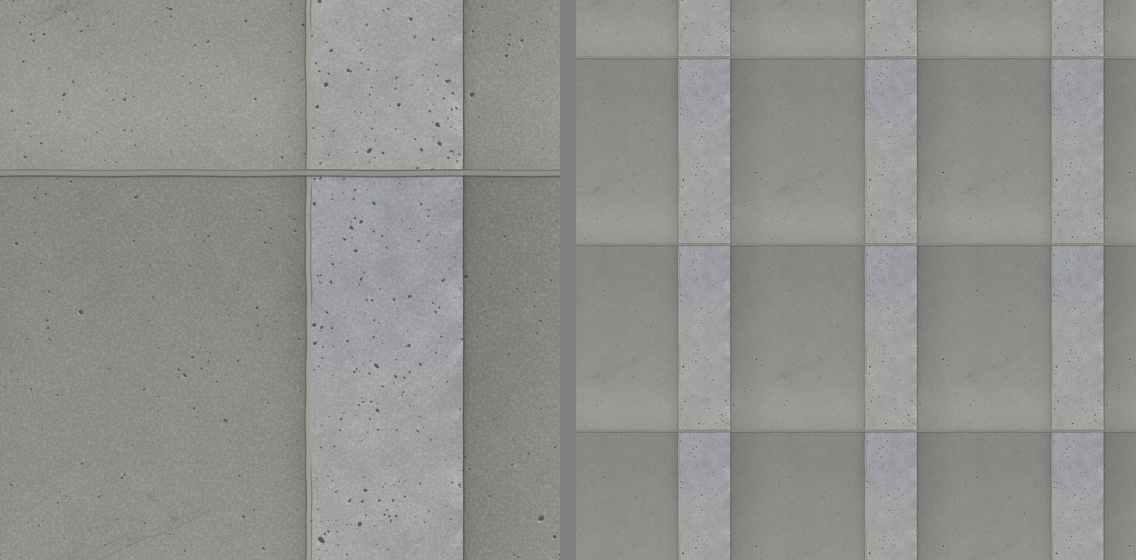
Left, the tile; right, the same tile 3 across and 3 down.
Write a Shadertoy shader that draws this texture.

```glsl
const float TAU = 6.2831853;

vec3 hash3(vec2 p) {
    vec3 q = fract(p.xyx * vec3(.1031, .1030, .0973));
    q += dot(q, q.yxz + 33.33);
    return fract((q.xxy + q.yzz) * q.zyx);
}

// Wrapping cellular noise: offset from the nearest point, then two random values
vec4 cell(vec2 p, float n) {
    vec2 base = floor(p * n);
    vec4 nearest = vec4(9.0);
    for (int j = -1; j <= 1; j++)
    for (int i = -1; i <= 1; i++) {
        vec2 g = base + vec2(i, j);
        vec3 h = hash3(mod(g, n));
        vec2 d = p * n - g - h.xy;
        if (dot(d, d) < dot(nearest.xy, nearest.xy))
            nearest = vec4(d, h.z, fract(h.z * 57.0));
    }
    return vec4(nearest.xy / n, nearest.zw);
}

// Layered warped sines, whole frequencies so that they wrap
float clouds(vec2 p) {
    float sum = 0.0, k = 1.0;
    p *= TAU;
    for (int i = 1; i <= 5; i++) {
        float phase = float(i) * 1.7;
        p += 0.7 * sin(k * p.yx + vec2(phase, phase * 2.3)) / k;
        sum += sin(k * (p.x + 2.0 * p.y) + phase) * sin(k * (2.0 * p.x - p.y)) / sqrt(k);
        k *= 2.0;
    }
    return sum * 0.5;
}

float disc(vec2 d, float r, float px) {
    return 1.0 - smoothstep(r - px, r + px, length(d));
}

float band(float d, float halfWidth, float px) {
    return 1.0 - smoothstep(halfWidth - px, halfWidth + px, abs(d));
}

// Air holes: x is the dark hollow, y the lit flank
vec2 pits(vec2 p, float n, float density, float size, float px) {
    p += 0.0012 * sin(TAU * p.yx * vec2(61, 53));
    vec4 c = cell(p, n);
    float r = size * mix(0.45, 1.0, c.z * c.z);
    float present = step(c.w, density);
    float hole = disc(c.xy, r, px);
    float flank = disc(c.xy - vec2(-0.5, -0.8) * r, r, px) * (1.0 - hole);
    return present * vec2(hole, flank);
}

void mainImage(out vec4 fragColor, in vec2 fragCoord) {
    vec2 p = fragCoord / iResolution.xy;
    float px = 0.8 / iResolution.y;
    float cloud = clouds(p);
    float mottle = clouds(p * 3.0 + 0.37);

    // Signed distances to the joints, and panel coordinates from them
    float wobble = 0.0008 * sin(TAU * p.y * 3.0) + 0.0005 * sin(TAU * p.y * 11.0);
    float left = p.x - 0.549 - wobble;
    float right = p.x - 0.827 - 0.4 * wobble;
    float across = p.y - 0.691 - 0.0006 * sin(TAU * p.x * 4.0);
    float u = fract(p.x - 0.827), v = fract(p.y - 0.691);
    float strip = smoothstep(-px, px, left) * (1.0 - smoothstep(-px, px, right));

    // Wide smooth panel
    float tone = 0.565 - 0.035 * smoothstep(0.3, 1.0, v) + 0.04 * exp(-pow((v - 0.12) / 0.13, 2.0));
    tone -= 0.045 * (1.0 - smoothstep(0.0, 0.24, u)) + 0.035 * smoothstep(0.65, 0.722, u);
    tone += 0.010 * cloud + 0.006 * mottle;
    vec3 wide = tone * vec3(1.0, 0.995, 0.975);

    // Narrow rough panel, cooler under the cross joint, chalky at its right edge
    vec3 narrow = vec3(0.63, 0.632, 0.625) + 0.022 * cloud + 0.022 * mottle;
    float cool = smoothstep(0.5, 0.8, v);
    narrow += cool * vec3(-0.025, -0.018, 0.012);
    narrow += 0.06 * smoothstep(-0.035, 0.0, right) * smoothstep(-0.4, 0.7, mottle);
    vec3 col = mix(wide, narrow, strip);

    // Fine grain and dusty stains
    vec4 dust = cell(p, 190.0);
    col += 0.07 * (length(dust.xy) * 190.0 - 0.4) + 0.02 * (dust.z - 0.5);
    float wrapY = fract(p.y + 0.5) - 0.5;
    float slope = wrapY - 0.41 * p.x + 0.07 - 0.002 * sin(TAU * p.x * 9.0);
    float reach = smoothstep(0.0, 0.1, p.x) * (1.0 - smoothstep(0.3, 0.44, p.x));
    float stain = reach * smoothstep(-0.003, 0.004, slope) * exp(-max(slope, 0.0) * 28.0);
    stain += 0.5 * (1.0 - strip) * smoothstep(0.75, 1.3, cloud + 0.4 * mottle);
    col -= stain * smoothstep(-0.3, 0.9, mottle) * (0.03 + 0.07 * dust.w);
    col -= 0.05 * reach * band(slope, 0.001, px);

    // Holes of three sizes, crowded on the narrow panel
    float crowd = smoothstep(-0.8, 0.9, cloud + 0.5 * mottle);
    vec2 holes = pits(p, 74.0, mix(0.06, 0.17, strip) * (0.4 + crowd), 0.0024, px);
    holes = max(holes, pits(p + 0.31, 36.0, mix(0.05, 0.28, strip) * crowd, 0.0042, px));
    holes = max(holes, pits(p + 0.67, 17.0, mix(0.05, 0.2, strip) * crowd, 0.0062, px));
    col = mix(col, vec3(0.75, 0.75, 0.73), 0.5 * holes.y);
    col = mix(col, vec3(0.29, 0.29, 0.28), 0.8 * holes.x);

    // Right edge: dark ragged line with a soft shadow
    col -= 0.07 * step(0.0, right) * exp(-max(right, 0.0) * 110.0);
    col = mix(col, vec3(0.3), 0.75 * band(right - 0.001, 0.0013 + 0.0006 * mottle, px));

    // Left joint: pale mortar bead between dark lines
    col -= 0.06 * step(left, 0.0) * exp(min(left, 0.0) * 130.0);
    col = mix(col, vec3(0.63, 0.62, 0.58), 0.85 * band(left - 0.002, 0.0045, px));
    col = mix(col, vec3(0.36, 0.35, 0.33), 0.7 * band(left + 0.003, 0.001, px));
    float crack = smoothstep(-0.2, 0.5, sin(TAU * (p.y * 2.0 + 0.13)) + 0.3 * mottle);
    col = mix(col, vec3(0.37), 0.6 * crack * band(left - 0.0065, 0.001, px));

    // Cross joint: flat bead, hairline above and shadow below
    col -= 0.05 * step(across, 0.0) * exp(min(across, 0.0) * 120.0);
    col = mix(col, vec3(0.57, 0.57, 0.53), 0.9 * band(across, 0.005, px));
    col = mix(col, vec3(0.36), mix(0.5, 0.8, strip) * band(across - 0.005, 0.0012, px));
    col = mix(col, vec3(0.33, 0.33, 0.31), 0.75 * band(across + 0.006, 0.0014, px));

    fragColor = vec4(clamp(col, 0.0, 1.0), 1.0);
}
```
